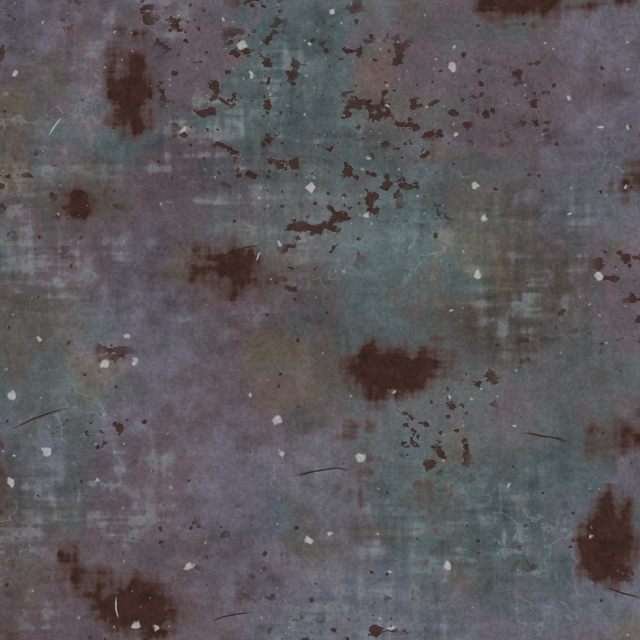
This texture is drawn by a Shadertoy shader. Its source:

```glsl
// Weathered painted metal: slate and violet paint, rust patches, worn streaks, chips and scratches
#define PATCH_GRID 4.0
#define PATCH_CHANCE 0.56
#define RUST_RAGGED 1.6
#define TINT_SCALE 3.4
#define WEAR_AMOUNT 0.10
#define GRAIN_AMOUNT 0.085
#define SCRATCH_COUNT 9
#define CHIP_CHANCE 0.10

const vec3 SLATE = vec3(0.365, 0.375, 0.380);
const vec3 VIOLET = vec3(0.375, 0.325, 0.355);
const vec3 TEAL = vec3(0.335, 0.385, 0.395);
const vec3 LAVENDER = vec3(0.405, 0.405, 0.460);
const vec3 UMBER = vec3(0.335, 0.300, 0.285);
const vec3 RUST_HALO = vec3(0.310, 0.235, 0.220);
const vec3 RUST_DARK = vec3(0.225, 0.148, 0.128);
const vec3 WORN = vec3(0.480, 0.520, 0.530);
const vec3 BARE = vec3(0.700, 0.700, 0.690);
const vec3 OCHRE = vec3(0.450, 0.370, 0.260);

float hash(vec2 p) {
    vec3 q = fract(vec3(p.xyx) * 0.1031);
    q += dot(q, q.yzx + 33.33);
    return fract((q.x + q.y) * q.z);
}

vec2 hash2(vec2 p) { return vec2(hash(p + 17.3), hash(p + 71.9)); }

float noise(vec2 p) {
    vec2 i = floor(p), f = fract(p);
    f = f * f * (3.0 - 2.0 * f);
    return mix(mix(hash(i), hash(i + vec2(1, 0)), f.x),
               mix(hash(i + vec2(0, 1)), hash(i + vec2(1, 1)), f.x), f.y);
}

float fbm(vec2 p) {
    float sum = 0.0, amp = 0.516;
    for (int i = 0; i < 5; i++) {
        sum += amp * noise(p);
        p = mat2(1.6, 1.2, -1.2, 1.6) * p + 13.7;
        amp *= 0.5;
    }
    return sum;
}

// Stretched noise that keeps its direction
float streak(vec2 p) { return 0.6 * noise(p) + 0.4 * noise(p * 2.3 + 41.0); }

// Soft ellipses on a jittered grid: 1 at a centre, negative outside
float patches(vec2 uv) {
    vec2 g = uv * PATCH_GRID, cell = floor(g);
    float bump = -0.35;
    for (int y = -1; y <= 1; y++)
    for (int x = -1; x <= 1; x++) {
        vec2 id = cell + vec2(x, y);
        vec2 radius = mix(vec2(0.20, 0.16), vec2(0.48, 0.40), hash2(id + 5.0));
        vec2 d = (g - id - hash2(id)) / radius;
        if (hash(id + 9.0) < PATCH_CHANCE) bump = max(bump, 1.0 - length(d));
    }
    return bump;
}

// Small ragged flecks, one at most in each cell
float flecks(vec2 uv, float grid, float chance, float seed) {
    vec2 g = uv * grid, id = floor(g) + seed;
    vec2 d = fract(g) - 0.3 - 0.4 * hash2(id);
    d += 0.14 * (vec2(noise(g * 7.0), noise(g * 7.0 + 31.0)) - 0.5);
    float size = mix(0.05, 0.17, pow(hash(id + 3.0), 2.0));
    float soft = 0.02 + 0.7 * grid / iResolution.y;
    return step(hash(id + 8.0), chance) * (1.0 - smoothstep(size - soft, size + soft, length(d)));
}

// Thin tapered line through a centre
float scratch(vec2 uv, vec2 centre, float angle, float halfLength) {
    vec2 d = uv - centre;
    d = vec2(dot(d, vec2(cos(angle), sin(angle))), dot(d, vec2(-sin(angle), cos(angle))));
    d.y += 2.0 * d.x * d.x + 0.004 * (noise(uv * 40.0) - 0.5);
    float taper = 1.0 - smoothstep(0.4, 1.0, abs(d.x) / halfLength);
    return taper * (1.0 - smoothstep(0.0004, 0.0012 + 0.7 / iResolution.y, abs(d.y)));
}

void mainImage(out vec4 fragColor, in vec2 fragCoord) {
    vec2 uv = fragCoord / iResolution.y;
    float vertical = streak(uv * vec2(85.0, 13.0));
    float horizontal = streak(uv * vec2(12.0, 95.0) + 60.0);
    float fine = fbm(uv * 42.0 + 7.0);
    float ragged = 0.25 * (fine - 0.5);

    // Cloudy paint tints
    vec3 col = mix(SLATE, TEAL, smoothstep(0.42, 0.64, fbm(uv * 4.5 + 21.0) + ragged));
    col = mix(col, UMBER, 0.7 * smoothstep(0.48, 0.66, fbm(uv * 6.0 + 83.0) + ragged));
    float violet = smoothstep(0.45, 0.62, fbm(uv * TINT_SCALE + 4.0) + ragged);
    col = mix(col, VIOLET, 0.9 * violet);
    col = mix(col, LAVENDER, 0.6 * smoothstep(0.56, 0.72, fbm(uv * 4.0 + 55.0) + ragged));
    col = mix(col, OCHRE, 0.3 * smoothstep(0.64, 0.76, fbm(uv * 7.0 + 140.0)));
    col *= 1.0 + 0.35 * (fbm(uv * 8.0 + 110.0) - 0.5) + 0.25 * (fine - 0.5);

    // Brushed wear and flaking pale paint
    float wearArea = smoothstep(0.48, 0.68, fbm(uv * 5.0 + 33.0));
    col += WEAR_AMOUNT * (vertical + horizontal - 1.0) * mix(0.35, 1.0, wearArea) * (1.0 - 0.6 * violet);
    float peel = smoothstep(0.55, 0.72, 0.5 * fine + 0.3 * horizontal + 0.25 * vertical);
    col = mix(col, WORN, 0.65 * peel * wearArea);
    float crackle = 1.0 - smoothstep(0.006, 0.03, abs(fbm(uv * 24.0 + 19.0) - 0.5));
    col = mix(col, WORN, 0.5 * crackle * smoothstep(0.60, 0.72, fbm(uv * 7.0 + 90.0)));

    // Rust patches with soft halos, then clustered pits
    float rust = patches(uv) + RUST_RAGGED * (fbm(uv * 9.0 + 70.0) - 0.5) + 0.5 * (vertical - 0.5)
               + 0.4 * (horizontal - 0.5) + 0.6 * (fine - 0.5);
    col = mix(col, RUST_HALO, 0.8 * smoothstep(-0.05, 0.35, rust));
    vec3 rustColour = RUST_DARK * (0.85 + 0.4 * fbm(uv * 60.0));
    col = mix(col, rustColour, 0.95 * smoothstep(0.28, 0.50, rust));
    float cluster = smoothstep(0.50, 0.64, fbm(uv * 6.0 + 47.0));
    float pits = smoothstep(0.63, 0.69, fbm(uv * vec2(48.0, 62.0) + 12.0)) * cluster;
    pits = max(pits, flecks(uv, 42.0, 0.05 + 0.25 * cluster, 20.0));
    col = mix(col, rustColour, 0.85 * pits);

    // Pale and dark scratches
    for (int i = 0; i < SCRATCH_COUNT; i++) {
        vec2 id = vec2(float(i), 6.0);
        bool pale = hash(id + 2.0) < 0.45;
        float angle = (pale ? 1.4 : 0.0) + 0.9 * (hash(id + 4.0) - 0.5);
        float reach = (pale ? 0.014 : 0.035) * (0.6 + hash(id + 6.0));
        float line = scratch(uv, hash2(id), angle, reach);
        col = mix(col, pale ? BARE : RUST_DARK, 0.8 * line);
    }

    // Bare chips, bright dust and surface grain
    col = mix(col, BARE, 0.85 * flecks(uv, 22.0, CHIP_CHANCE, 50.0));
    col = mix(col, BARE, 0.55 * flecks(uv, 70.0, 0.03 + 0.10 * cluster, 90.0));
    float grain = 0.6 * noise(uv * 340.0) + 0.4 * noise(uv * 170.0 + 9.0) - 0.5;
    col += GRAIN_AMOUNT * grain * (0.4 + 1.6 * col.g);

    fragColor = vec4(clamp(col, 0.0, 1.0), 1.0);
}
```
